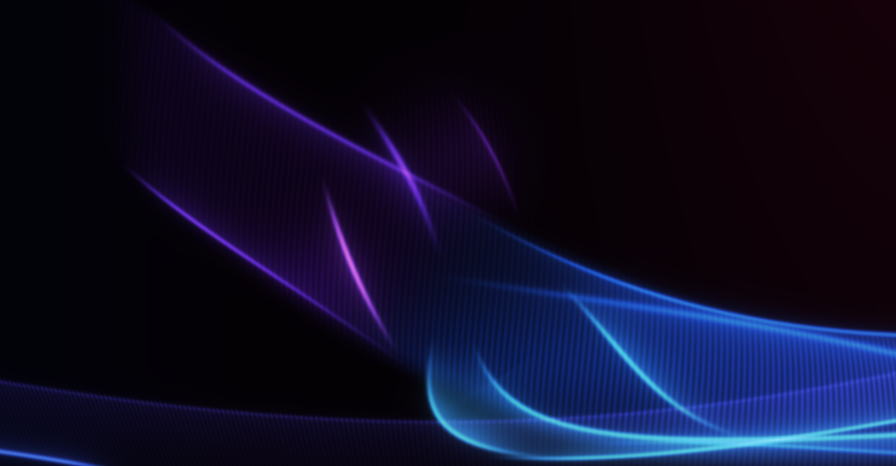
Reproduce this background procedurally as a Shadertoy shader.

```glsl
// Glowing violet and blue silk ribbons sweeping across a near-black backdrop.
#define STEPS 22
#define THREADS 95.0
#define THREAD_DEPTH 0.22
#define VIOLET vec3(0.36, 0.17, 0.86)
#define INDIGO vec3(0.16, 0.13, 0.50)
#define AZURE vec3(0.10, 0.36, 0.95)
#define CYAN vec3(0.20, 0.64, 1.00)

// Gaussian spot with separate radii.
float spot(vec2 p, vec2 centre, vec2 radius) {
    vec2 q = (p - centre) / radius;
    return exp(-dot(q, q));
}

vec2 cubic(vec2 a, vec2 b, vec2 c, vec2 d, float t) {
    float s = 1.0 - t;
    return s * s * s * a + 3.0 * s * t * (s * b + t * c) + t * t * t * d;
}

// Lit curve with a one-sided veil. shape: core width, veil width
// (positive lies left of travel), fade-in and fade-out lengths.
// gain: brightness of core and veil.
vec3 strand(vec2 p, vec2 a, vec2 b, vec2 c, vec2 d, vec4 shape, vec3 hue, vec2 gain) {
    float nearest = 1e5, along = 0.0, side = 1.0;
    vec2 start = a;
    for (int i = 1; i <= STEPS; i++) {
        vec2 end = cubic(a, b, c, d, float(i) / float(STEPS));
        vec2 edge = end - start, rel = p - start;
        float h = clamp(dot(rel, edge) / dot(edge, edge), 0.0, 1.0);
        float dist = length(rel - edge * h);
        if (dist < nearest) {
            nearest = dist;
            along = (float(i) - 1.0 + h) / float(STEPS);
            side = sign(edge.x * rel.y - edge.y * rel.x);
        }
        start = end;
    }
    float w = shape.x;
    float fade = smoothstep(0.0, shape.z, along) * smoothstep(0.0, shape.w, 1.0 - along);
    float core = exp(-nearest * nearest / (w * w)) + 0.22 * exp(-nearest / (3.0 * w));
    float inside = smoothstep(-w, w, side * nearest * sign(shape.y));
    float veil = inside * exp(-nearest / abs(shape.y));
    return hue * fade * (gain.x * core + gain.y * veil);
}

// Soft interior of the main ribbon.
vec3 ribbonBody(vec2 p) {
    float top = 0.275 + 0.38 * pow(max(1.82 - p.x, 0.0), 1.5);
    float u = p.x - 0.25;
    float bottom = 0.655 - 0.9 * u + 0.3 * u * u;
    float mask = smoothstep(0.02, -0.02, p.y - top) * smoothstep(-0.03, 0.04, p.y - bottom);
    mask *= smoothstep(0.19, 0.36, p.x);
    float blue = smoothstep(0.75, 1.05, p.x + 0.3 * (0.4 - p.y));
    vec3 tint = mix(vec3(0.035, 0.008, 0.075), vec3(0.012, 0.035, 0.105), blue);
    tint += vec3(0.015, 0.09, 0.26) * spot(p, vec2(1.35, 0.22), vec2(0.5, 0.14));
    tint += vec3(0.03, 0.07, 0.22) * spot(p, vec2(1.85, 0.16), vec2(0.35, 0.13));
    tint += vec3(0.05, 0.01, 0.11) * spot(p, vec2(0.68, 0.40), vec2(0.14, 0.10));
    return tint * mask;
}

// Fine woven lines, faded out when too small to resolve.
float weave(vec2 p) {
    float phase = THREADS * (p.x + 0.22 * p.y + 0.10 * sin(3.0 * p.y + 2.0 * p.x));
    float visible = 1.0 - smoothstep(0.35, 0.8, fwidth(phase));
    return 1.0 + THREAD_DEPTH * visible * cos(6.2832 * phase);
}

void mainImage(out vec4 fragColor, in vec2 fragCoord) {
    vec2 p = fragCoord / iResolution.xy * vec2(1.92, 1.0);

    // Backdrop: navy at the left, wine red at the upper right
    vec3 col = mix(vec3(0.008, 0.008, 0.035), vec3(0.016, 0.004, 0.020), smoothstep(0.0, 0.6, p.x));
    col += vec3(0.065, 0.0, 0.015) * smoothstep(0.9, 2.0, p.x) * (0.45 + 0.55 * p.y);

    // Woven veils
    vec3 cloth = ribbonBody(p);
    cloth += strand(p, vec2(-0.05, 0.19), vec2(0.6, 0.08), vec2(1.2, 0.04), vec2(1.97, 0.21),
        vec4(0.005, -0.13, 0.01, 0.01), INDIGO, vec2(0.28, 0.24));
    cloth += vec3(0.06, 0.015, 0.11) * spot(p, vec2(0.96, 0.66), vec2(0.13, 0.13));
    col += cloth * weave(p);

    // Ribbon borders
    col += strand(p, vec2(0.31, 0.99), vec2(0.50, 0.80), vec2(0.80, 0.67), vec2(1.10, 0.51),
        vec4(0.006, -0.04, 0.35, 0.4), VIOLET, vec2(0.55, 0.16));
    col += strand(p, vec2(0.98, 0.56), vec2(1.25, 0.40), vec2(1.55, 0.29), vec2(1.97, 0.28),
        vec4(0.005, -0.05, 0.5, 0.01), AZURE, vec2(0.75, 0.25));
    col += strand(p, vec2(0.25, 0.66), vec2(0.42, 0.50), vec2(0.62, 0.40), vec2(0.92, 0.18),
        vec4(0.005, 0.04, 0.3, 0.65), VIOLET, vec2(0.8, 0.16));

    // Violet blades
    col += strand(p, vec2(0.688, 0.63), vec2(0.725, 0.49), vec2(0.765, 0.38), vec2(0.86, 0.23),
        vec4(0.006, -0.03, 0.5, 0.5), VIOLET + vec3(0.25, 0.12, 0.1), vec2(1.1, 0.10));
    col += strand(p, vec2(0.77, 0.79), vec2(0.85, 0.67), vec2(0.90, 0.60), vec2(0.95, 0.43),
        vec4(0.007, -0.025, 0.5, 0.6), VIOLET, vec2(0.95, 0.18));
    col += strand(p, vec2(0.96, 0.81), vec2(1.03, 0.73), vec2(1.08, 0.64), vec2(1.12, 0.51),
        vec4(0.005, -0.05, 0.5, 0.5), VIOLET * vec3(0.9, 0.7, 0.7), vec2(0.48, 0.14));

    // Blue beam and blade
    col += strand(p, vec2(0.88, 0.42), vec2(1.2, 0.36), vec2(1.55, 0.33), vec2(1.97, 0.23),
        vec4(0.008, -0.05, 0.75, 0.01), AZURE, vec2(0.6, 0.22));
    col += strand(p, vec2(1.19, 0.40), vec2(1.33, 0.27), vec2(1.40, 0.10), vec2(1.62, 0.055),
        vec4(0.006, 0.035, 0.4, 0.5), CYAN, vec2(0.85, 0.28));

    // Bright hook and the streams leaving it
    col += strand(p, vec2(0.93, 0.29), vec2(0.90, 0.13), vec2(0.90, 0.03), vec2(1.22, 0.014),
        vec4(0.006, 0.07, 0.5, 0.35), CYAN, vec2(0.7, 0.65));
    col += strand(p, vec2(1.03, 0.02), vec2(1.35, 0.0), vec2(1.65, 0.05), vec2(1.97, 0.105),
        vec4(0.005, 0.035, 0.25, 0.01), CYAN, vec2(0.7, 0.3));
    col += strand(p, vec2(1.01, 0.28), vec2(1.07, 0.07), vec2(1.25, 0.03), vec2(1.97, 0.07),
        vec4(0.006, -0.045, 0.35, 0.01), CYAN, vec2(0.75, 0.35));
    col += strand(p, vec2(1.25, 0.045), vec2(1.5, 0.06), vec2(1.7, 0.04), vec2(1.97, 0.025),
        vec4(0.005, 0.04, 0.5, 0.01), AZURE, vec2(0.6, 0.2));

    // Lower left rim
    col += strand(p, vec2(-0.03, 0.035), vec2(0.08, 0.02), vec2(0.17, 0.005), vec2(0.3, -0.02),
        vec4(0.005, 0.03, 0.01, 0.5), AZURE + vec3(0.1, 0.0, 0.0), vec2(0.9, 0.12));

    // Gentle highlight roll-off
    col = mix(col, 1.0 - exp(-1.4 * col), smoothstep(0.4, 1.2, col));
    fragColor = vec4(clamp(col, 0.0, 1.0), 1.0);
}
```
